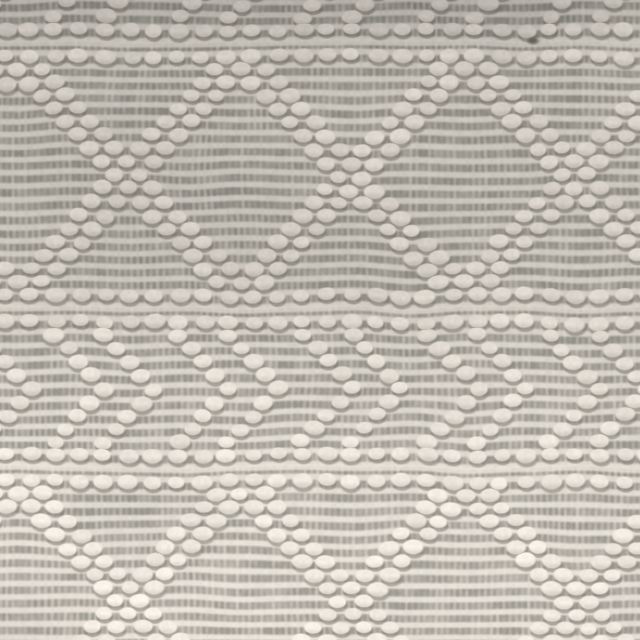
Write a Shadertoy shader that draws this texture.

```glsl
const vec2 CELLS = vec2(51.6, 48.2);       // weave cells across and down
const vec2 ORIGIN = vec2(10.4, 4.27);      // cell where the pattern starts
const int ROWS = 32;                       // rows in one vertical repeat
const int DIAMOND = 18;                    // diamond width and height in cells
const int CHEVRON = 10;                    // chevron pair spacing in cells
const vec2 KNOT_RADIUS = vec2(0.83, 0.55);
const float WOBBLE = 0.35;
const vec3 KNOT_COLOR = vec3(0.965, 0.938, 0.897);
const vec3 CORD_COLOR = vec3(0.885, 0.862, 0.822);
const vec3 GAP_COLOR = vec3(0.615, 0.603, 0.570);
const vec3 SHADOW_COLOR = vec3(0.515, 0.500, 0.465);
const vec3 SPECK_COLOR = vec3(0.34, 0.32, 0.29);
const vec2 SPECK_POS = vec2(0.833, 0.936);

float hash(vec2 p) {
    vec3 q = fract(vec3(p.xyx) * 0.1031);
    q += dot(q, q.yzx + 33.33);
    return fract((q.x + q.y) * q.z);
}

float noise(vec2 p) {
    vec2 i = floor(p), f = fract(p);
    f = f * f * (3.0 - 2.0 * f);
    return mix(mix(hash(i), hash(i + vec2(1, 0)), f.x),
               mix(hash(i + vec2(0, 1)), hash(i + vec2(1, 1)), f.x), f.y);
}

// Modulo that stays positive for small negative values
int wrap(int a, int n) { return (a + 20 * n) % n; }

// Diamonds, dotted borders and chevrons on the weave grid
bool hasKnot(ivec2 cell) {
    int r = wrap(cell.y, ROWS);
    if (r == 0 || r == 18 || r == 20 || r == 30) return wrap(cell.x, 2) == 0;
    if (r < 18) {
        int a = wrap(cell.x - (r - 9) + 1, DIAMOND);
        int b = wrap(cell.x + (r - 9) + 1, DIAMOND);
        return a == 0 || a == 2 || b == 0 || b == 2;
    }
    int k = wrap(cell.x + 2 + abs(r - 25), CHEVRON);
    return r > 20 && r < 30 && (k == 0 || k == 4);
}

// Horizontal cords with warp threads showing in the gaps
vec3 ground(vec2 p) {
    float row = floor(p.y + 0.25);
    float band = abs(fract(p.y + 0.25) - 0.5);
    float gap = 1.0 - smoothstep(0.14, 0.42, band);
    gap *= 0.72 + 0.38 * noise(vec2(p.x * 0.8, row * 3.7));

    float thread = floor(p.x * 2.0);
    float tick = 0.5 + 0.5 * cos(6.28318 * (p.x * 2.0 - 0.5));
    tick *= 0.2 + 0.6 * hash(vec2(thread, floor(row / 6.0)));
    tick += 0.35 * (noise(p * vec2(3.0, 2.5)) - 0.5);

    // Plain cord between paired dotted rows
    int r = wrap(int(floor(p.y + 0.5)), ROWS);
    float cord = r == 19 || r == 31 ? 1.0 : 0.0;
    cord *= 1.0 - smoothstep(0.12, 0.38, abs(fract(p.y + 0.5) - 0.5));

    vec3 color = mix(CORD_COLOR, GAP_COLOR, clamp(gap * (1.0 - 0.65 * tick), 0.0, 1.0));
    return mix(color, CORD_COLOR * 1.03, 0.85 * cord);
}

void mainImage(out vec4 fragColor, in vec2 fragCoord) {
    vec2 uv = fragCoord / iResolution.xy;
    vec2 p = vec2(uv.x, 1.0 - uv.y) * CELLS - ORIGIN;
    p += WOBBLE * (vec2(noise(p * 0.22), noise(p * 0.22 + 41.0)) - 0.5);
    float soft = max(0.16, CELLS.y / iResolution.y);

    // Raised knots and the shade beneath them
    float knot = 0.0, shadow = 0.0, shade = 0.0;
    vec2 base = floor(p + 0.5);
    for (int j = -1; j <= 1; j++) {
        for (int i = -1; i <= 1; i++) {
            vec2 cell = base + vec2(i, j);
            if (!hasKnot(ivec2(cell))) continue;
            float h = hash(cell + 71.0);
            vec2 jitter = vec2(h, hash(cell + 139.0)) - 0.5;
            vec2 q = p - cell - jitter * vec2(0.3, 0.16);
            vec2 radius = KNOT_RADIUS * (0.86 + 0.24 * hash(cell + 211.0));
            float cover = 1.0 - smoothstep(0.92 - soft, 0.92 + soft, length(q / radius));
            if (cover > knot) {
                knot = cover;
                shade = 0.10 * smoothstep(-0.05, 0.5, q.y) + 0.05 * h;
            }
            float under = length((q - vec2(0.08, 0.28)) / radius);
            shadow = max(shadow, 1.0 - smoothstep(0.75, 1.15, under));
        }
    }

    vec3 color = ground(p);
    color = mix(color, SHADOW_COLOR, 0.6 * shadow);
    color = mix(color, KNOT_COLOR * (1.0 - shade), knot);

    // Light fades upward, with slight soiling and fibre grain
    float light = mix(1.02, 0.89, smoothstep(0.05, 0.75, uv.y));
    light -= 0.07 * smoothstep(0.9, 1.0, uv.y);
    light += 0.05 * (noise(uv * 5.0) - 0.5) + 0.04 * (noise(p * 4.0) - 0.5);
    color *= light;

    // Single dark speck
    float speck = length((uv - SPECK_POS) * vec2(0.75, 1.2));
    color = mix(color, SPECK_COLOR, 0.8 * (1.0 - smoothstep(0.002, 0.010, speck)));
    fragColor = vec4(clamp(color, 0.0, 1.0), 1.0);
}
```
